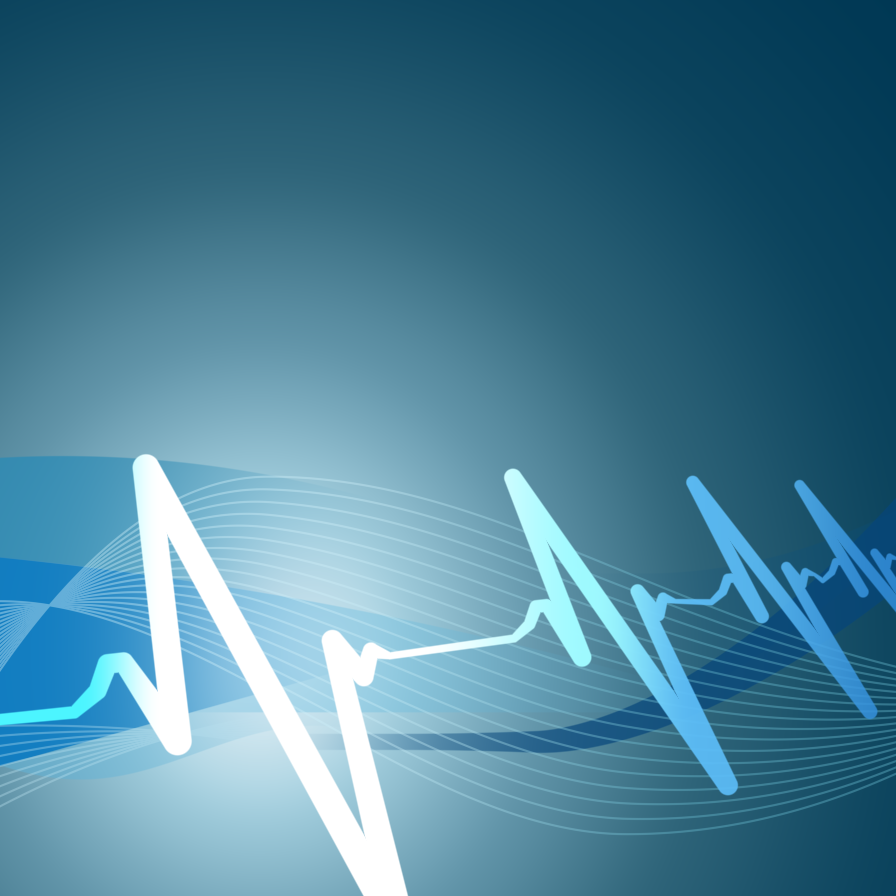
Give the GLSL for this background, as a Shadertoy shader.

```glsl
// A glowing pulse trace recedes to the right over a soft teal backdrop.
// The backdrop is a radial ramp, crossed by blue ribbons and a mesh of fine curves;
// the trace repeats one beat of tapered strokes, shrinking with perspective.

// Vertices of one beat: offset from its peak, skew with depth, stroke radius.
const vec4 BEAT[11] = vec4[11](
    vec4(-.080, -.273, .24, .007), vec4(-.054, -.249, .24, .010),
    vec4(-.043, -.219, .24, .011), vec4(-.025, -.217, .24, .011),
    vec4( .035, -.305, .24, .016), vec4( .000,  .000, .00, .015),
    vec4( .286, -.522, .23, .017), vec4( .208, -.193, .01, .012),
    vec4( .243, -.233, .01, .011), vec4( .251, -.204, .01, .009),
    vec4( .272, -.210, .01, .004));

// Canvas position and radius of a beat vertex.
vec3 beatPoint(int beat, int vertex) {
    float scale = 1. / (1. + .52 * float(beat));
    vec2 peak = vec2(1.36 - 1.197 * scale, .446 + .032 * scale);
    vec4 v = BEAT[vertex];
    return vec3(peak + scale * (v.xy + vec2(v.z * (1. - scale), 0.)), v.w * scale);
}

float taperedStroke(vec2 p, vec3 a, vec3 b) {
    vec2 along = b.xy - a.xy;
    float t = clamp(dot(p - a.xy, along) / dot(along, along), 0., 1.);
    return length(p - a.xy - along * t) - mix(a.z, b.z, t);
}

float pulseDistance(vec2 p) {
    float d = 1.;
    vec3 previous = vec3(-.05, .192, .006);
    for (int beat = 0; beat < 4; beat++) {
        for (int i = 0; i < 11; i++) {
            vec3 next = beatPoint(beat, i);
            d = min(d, taperedStroke(p, previous, next));
            previous = next;
        }
    }
    return d;
}

// Radial ramp from a pale centre to deep teal.
vec3 backdrop(vec2 p) {
    float d = length((p - vec2(.29, .27)) * vec2(1., .92));
    vec3 c = mix(vec3(.91, .95, .97), vec3(.65, .82, .88), smoothstep(0., .19, d));
    c = mix(c, vec3(.40, .60, .68), smoothstep(.12, .34, d));
    c = mix(c, vec3(.20, .41, .49), smoothstep(.27, .52, d));
    c = mix(c, vec3(.05, .27, .37), smoothstep(.42, .76, d));
    return mix(c, vec3(0., .22, .33), smoothstep(.65, 1., d));
}

// Coverage of the area between two heights.
float band(float y, float low, float high, float px) {
    return smoothstep(low - px, low + px, y) * (1. - smoothstep(high - px, high + px, y));
}

// Broad mesh: k = 0 is the sagging curve, k = 1 the arching one.
float meshCurve(float x, float k) {
    float dx = x - .3;
    float arch = dx < 0. ? .468 - 2.4 * dx * dx : .2 + .268 * exp(-3.2 * dx * dx);
    float right = max(x - .7, 0.);
    float sag = .069 + .26 * (1. - smoothstep(0., .7, x)) + .75 * right * right;
    return mix(sag, arch, k);
}

// Small fan of curves rising from the lower left.
float fanCurve(float x, float k) {
    return .10 + .09 * k + (.52 - .5 * k) * x - (.6 - .3 * k) * x * x;
}

float hairline(float y, float here, float ahead, float px) {
    float slope = (ahead - here) / .002;
    float d = abs(y - here) / sqrt(1. + slope * slope);
    return 1. - smoothstep(.0004, .0006 + 1.2 * px, d);
}

void mainImage(out vec4 fragColor, in vec2 fragCoord) {
    vec2 p = fragCoord / iResolution.xy;
    float px = 1. / min(iResolution.x, iResolution.y);
    float x = p.x, y = p.y;
    vec3 color = backdrop(p);

    // Blue ribbons on the left
    float crest = .491 - .4 * (x - .07) * (x - .07);
    float blueTop = .378 - .10 * x - .12 * x * x;
    float blueBase = .145 + .28 * x;
    float lowEdge = .16 - .03 * cos(12. * (x - .09));
    float fade = 1. - smoothstep(.02, .44, x);
    color = mix(color, vec3(.16, .54, .71), .75 * fade * band(y, blueTop, crest, px));
    color = mix(color, vec3(.04, .48, .76), .92 * fade * band(y, blueBase, blueTop, px));
    color = mix(color, vec3(.38, .70, .84), .55 * fade * band(y, lowEdge, blueBase, px));
    float veil = smoothstep(.16, .32, x) * (1. - smoothstep(.4, .8, x));
    color = mix(color, vec3(.36, .72, .87), .32 * veil * band(y, .205, blueTop, px));

    // Dark ribbons climbing to the right
    float climb = .172 + 1.05 * pow(max(x - .6, 0.), 1.7);
    float thick = .009 + .14 * pow(max(x - .45, 0.), 2.);
    float enter = smoothstep(.38, .68, x);
    color = mix(color, vec3(.03, .31, .50), .25 * smoothstep(.6, .95, x)
        * band(y, climb, .36 + .9 * pow(max(x - .72, 0.), 2.), px));
    color = mix(color, vec3(.02, .27, .48), (.3 + .4 * enter) * smoothstep(.3, .5, x)
        * band(y, climb - thick, climb + thick, px));

    // Fine mesh
    float mesh = 0., fan = 0.;
    for (int i = 0; i < 18; i++) {
        float k = float(i) / 17.;
        mesh = max(mesh, hairline(y, meshCurve(x, k), meshCurve(x + .002, k), px));
        if (i < 9) {
            k = float(i) / 8.;
            fan = max(fan, hairline(y, fanCurve(x, k), fanCurve(x + .002, k), px));
        }
    }
    vec3 lineTint = mix(vec3(.80, .93, .97), vec3(.40, .72, .80), smoothstep(.35, .8, x));
    color = mix(color, lineTint, .42 * mesh);
    color = mix(color, vec3(.75, .90, .95), .35 * fan * (1. - smoothstep(.15, .36, x)));

    // Pulse trace: cyan start, white middle, blue distance
    vec3 tint = mix(vec3(.30, .96, 1.), vec3(1.), smoothstep(.09, .18, x));
    tint = mix(tint, vec3(.62, .98, 1.), smoothstep(.46, .66, x));
    tint = mix(tint, vec3(.36, .74, .97), smoothstep(.66, .78, x));
    tint = mix(tint, vec3(.20, .56, .86), smoothstep(.83, 1., x));
    float trace = 1. - smoothstep(-px, px, pulseDistance(p));
    color = mix(color, tint, trace * (1. - .15 * smoothstep(.6, 1., x)));

    fragColor = vec4(color, 1.);
}
```
